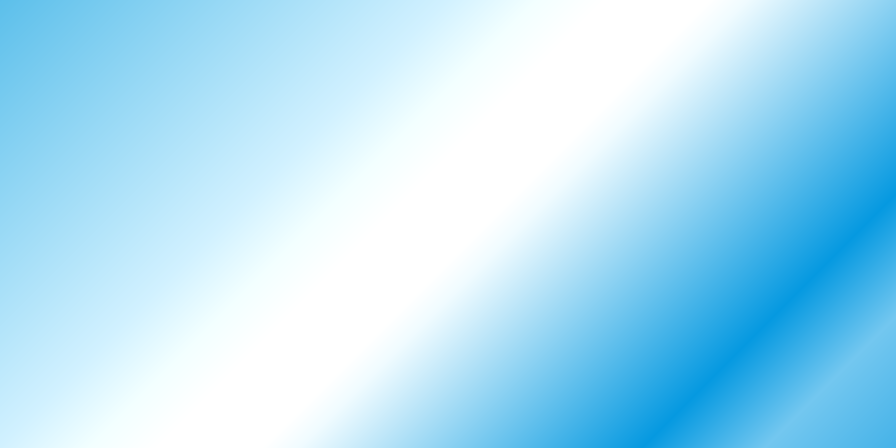
Give the GLSL for this background, as a WebGL 1 fragment shader.

```glsl
precision highp float;
// Glossy sky-blue sheen: one 45 degree gradient from the upper left to the
// lower right, with a broad white highlight, a deep blue crease and a soft
// reflected ridge. Colour stops are blended along the diagonal.

uniform vec2 u_resolution;

// Stop positions along the diagonal, 0 = upper left, 1 = lower right
#define PALE_AT       0.333
#define ICE_AT        0.399
#define WHITE_START   0.450
#define WHITE_END     0.528
#define FROST_AT      0.556
#define CREASE_AT     0.811
#define RIDGE_AT      0.902

const vec3 SKY    = vec3(0.36, 0.75, 0.92);
const vec3 PALE   = vec3(0.82, 0.945, 1.0);
const vec3 ICE    = vec3(0.95, 1.0, 1.0);
const vec3 WHITE  = vec3(1.0);
const vec3 FROST  = vec3(0.94, 0.985, 1.0);
const vec3 CREASE = vec3(0.02, 0.60, 0.88);
const vec3 RIDGE  = vec3(0.45, 0.78, 0.94);
const vec3 CORNER = vec3(0.27, 0.70, 0.91);

// Linear progress from one stop to the next
float span(float from, float to, float t) {
    return clamp((t - from) / (to - from), 0.0, 1.0);
}

vec3 sheen(float t) {
    // Upper left: sky blue fading into the highlight
    vec3 color = mix(SKY, PALE, span(0.0, PALE_AT, t));
    color = mix(color, ICE, span(PALE_AT, ICE_AT, t));
    color = mix(color, WHITE, span(ICE_AT, WHITE_START, t));

    // Lower right: highlight falling to the crease, then the ridge
    color = mix(color, FROST, span(WHITE_END, FROST_AT, t));
    color = mix(color, CREASE, span(FROST_AT, CREASE_AT, t));
    color = mix(color, RIDGE, span(CREASE_AT, RIDGE_AT, t));
    return mix(color, CORNER, span(RIDGE_AT, 1.0, t));
}

void main() {
    vec2 fromTopLeft = vec2(gl_FragCoord.x, u_resolution.y - gl_FragCoord.y);
    float diagonal = (fromTopLeft.x + fromTopLeft.y)
                   / (u_resolution.x + u_resolution.y);
    gl_FragColor = vec4(sheen(diagonal), 1.0);
}
```
